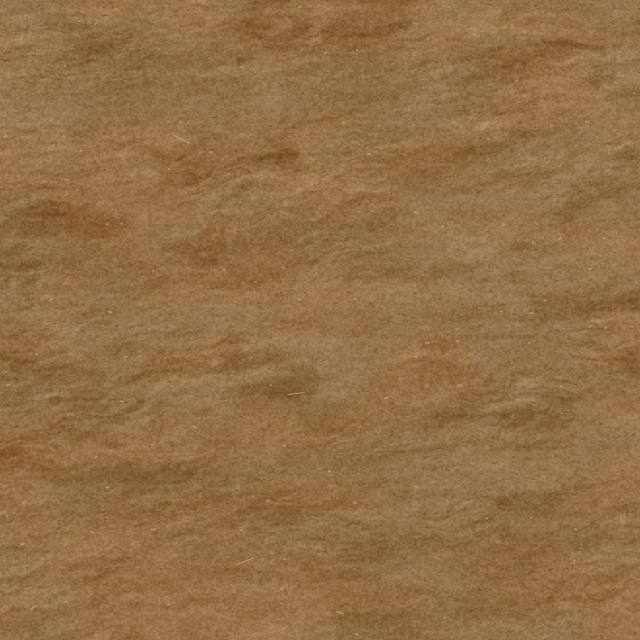
Give the GLSL for this texture, as a Shadertoy shader.

```glsl
// Draws weathered sandy ground with soft wind-drawn ripples, fine grit and pale straw flecks.

const vec3 SHADOW_SAND = vec3(0.51, 0.36, 0.20);
const vec3 PALE_SAND = vec3(0.63, 0.50, 0.35);
const vec3 RUST_SHIFT = vec3(0.022, -0.004, -0.026);
const vec3 STRAW = vec3(0.80, 0.68, 0.48);
const vec3 DARK_GRIT = vec3(0.37, 0.24, 0.12);

// Integer hash of a lattice cell, 0 to 1
float hash(vec2 cell, float seed) {
    uvec2 q = uvec2(ivec2(cell)) * uvec2(1597u, 3813u);
    uint n = (q.x ^ (q.y << 7)) + uint(seed) * 7919u;
    n = (n ^ (n >> 15)) * 73244475u;
    n = (n ^ (n >> 13)) * 73244475u;
    n ^= n >> 16;
    return float(n & 65535u) / 65535.0;
}

float valueNoise(vec2 p, float seed) {
    vec2 cell = floor(p);
    vec2 f = fract(p);
    f = f * f * f * (f * (f * 6.0 - 15.0) + 10.0);
    float low = mix(hash(cell, seed), hash(cell + vec2(1, 0), seed), f.x);
    float high = mix(hash(cell + vec2(0, 1), seed), hash(cell + vec2(1, 1), seed), f.x);
    return mix(low, high, f.y);
}

// Layered noise, turned a little at each octave to hide the lattice
float fbm(vec2 p, float seed) {
    float sum = 0.0, weight = 0.5, total = 0.0;
    for (int i = 0; i < 5; i++) {
        sum += weight * valueNoise(p, seed + float(i));
        total += weight;
        weight *= 0.58;
        p = mat2(0.99, 0.12, -0.12, 0.99) * p * 2.03 + 17.3;
    }
    return sum / total;
}

// Side-lit relief: height difference toward the light
float relief(vec2 p, vec2 lightStep, float seed) {
    return fbm(p, seed) - fbm(p + lightStep, seed);
}

// Sparse, slightly bent strands: one candidate in each grid cell
float strands(vec2 uv, float cells, float density, float reach, float thick, float pixel, float seed) {
    vec2 cell = floor(uv * cells);
    float size = reach * mix(0.2, 1.0, pow(hash(cell, seed + 1.0), 2.0));
    vec2 centre = mix(vec2(0.35), vec2(0.65), vec2(hash(cell, seed + 2.0), hash(cell, seed + 3.0)));
    vec2 d = uv - (cell + centre) / cells;
    float angle = (hash(cell, seed + 4.0) - 0.5) * 1.2;
    d = mat2(cos(angle), -sin(angle), sin(angle), cos(angle)) * d;
    d.y += 0.12 * (hash(cell, seed + 5.0) - 0.5) * d.x * d.x / size;
    d.x -= clamp(d.x, -size, size);
    float cover = 1.0 - smoothstep(thick - 0.5 * pixel, thick + pixel, length(d));
    return cover * step(hash(cell, seed), density);
}

void mainImage(out vec4 fragColor, in vec2 fragCoord) {
    vec2 uv = fragCoord / iResolution.y;
    float pixel = 1.0 / iResolution.y;

    // Gently rising, wavering bedding direction
    vec2 bed = uv + vec2(0.0, -0.08 * uv.x);
    bed.y += 0.060 * (fbm(uv * vec2(5.0, 7.0), 3.0) - 0.5);
    bed.x += 0.10 * (fbm(uv * vec2(6.0, 10.0), 11.0) - 0.5);

    // Broad tone, drawn-out streaks and dark hollows
    float calm = smoothstep(0.0, 0.5, uv.y);
    float broad = fbm(bed * vec2(4.0, 10.0), 21.0) - 0.5;
    float streak = fbm(bed * vec2(12.0, 46.0), 31.0) - 0.5;
    float hollow = smoothstep(0.54, 0.74, fbm(bed * vec2(7.0, 20.0), 41.0));

    // Long ripples and short crisp creases, gathered in patches
    float ripple = relief(bed * vec2(10.0, 34.0), vec2(-0.08, 0.30), 51.0);
    float crease = relief(bed * vec2(30.0, 85.0), vec2(-0.15, 0.35), 131.0);
    float creasePatch = smoothstep(0.38, 0.62, fbm(uv * vec2(6.0, 11.0), 61.0));
    float cut = smoothstep(0.10, 0.26, ripple) * creasePatch;

    // Fine sand grain at two sizes
    float grain = valueNoise(uv * vec2(330.0, 370.0), 71.0) - 0.5;
    float grit = valueNoise(uv * vec2(150.0, 210.0), 81.0) - 0.5;

    float tone = 0.58 + 0.06 * (calm - 0.5);
    tone += broad * mix(0.45, 0.85, calm) + 0.60 * streak;
    tone -= hollow * mix(0.30, 0.46, calm);
    tone += ripple * mix(0.4, 1.1, creasePatch);
    tone += crease * mix(0.35, 0.95, creasePatch) - 0.30 * cut;
    tone += 0.58 * grain + 0.32 * grit;
    vec3 color = mix(SHADOW_SAND, PALE_SAND, clamp(tone, -0.7, 1.5));

    // Rusty patches, more common toward the bottom
    float rust = fbm(bed * vec2(6.0, 17.0), 91.0) + 0.10 * (0.5 - uv.y);
    color += RUST_SHIFT * (smoothstep(0.38, 0.72, rust) - 0.35);

    // Dark grit and pale straw
    float darkFleck = strands(uv, 58.0, 0.14, 0.0025, 0.0008, pixel, 101.0);
    float paleFleck = strands(uv, 44.0, 0.06, 0.0025, 0.0008, pixel, 111.0);
    float longStraw = strands(uv, 12.0, 0.04, 0.014, 0.0006, pixel, 121.0);
    color = mix(color, DARK_GRIT, 0.40 * darkFleck);
    color = mix(color, STRAW, 0.60 * max(paleFleck, longStraw));

    fragColor = vec4(clamp(color, 0.0, 1.0), 1.0);
}
```
